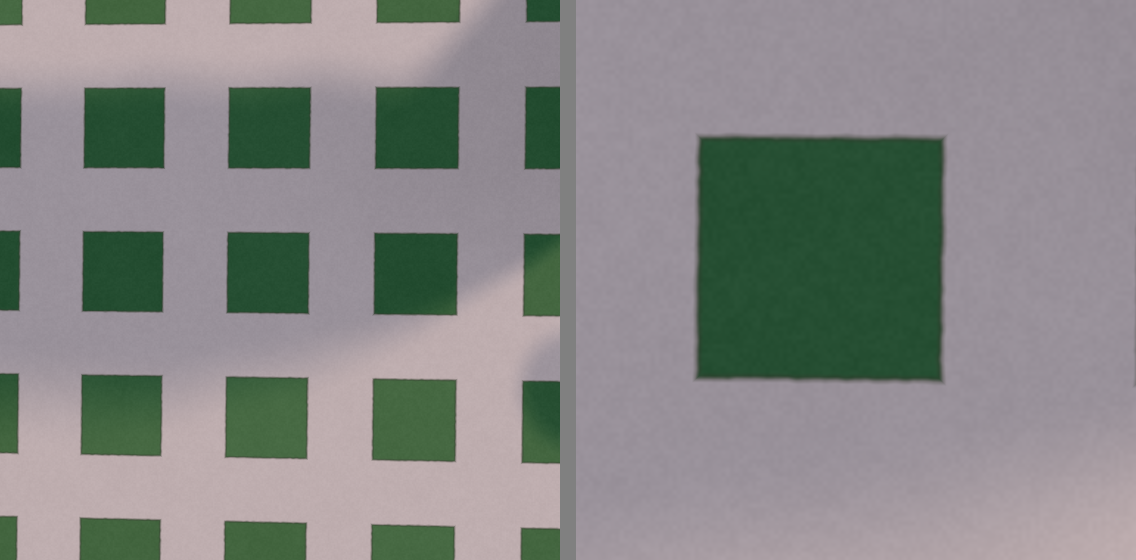
Left: the whole. Right: its middle third, enlarged.
Reproduce this pattern procedurally as a WebGL 1 fragment shader.

```glsl
precision highp float;

uniform vec2 u_resolution;

// Grid layout, in canvas units with y pointing down
const vec2  GRID_CENTRE = vec2(0.4811, 0.2285);
const float PITCH_X     = 0.2614;
const float PITCH_Y     = 0.2547;
const float PITCH_GROW  = 0.0083;  // row pitch widens to the right
const float COLUMN_BEND = 0.0087;  // column pitch widens to the right
const float COLUMN_LEAN = 0.0101;
const float HALF_SIDE   = 0.2765;  // of a square, in cells

// Edges and surface
const float EDGE_BLUR   = 0.0014;
const float EDGE_ROUGH  = 0.0010;
const float RIM_WIDTH   = 0.0022;
const float RIM_AMOUNT  = 0.45;
const float GRAIN       = 0.030;
const float TINT_SPREAD = 0.02;

// Colours in light and in shade
const vec3 WALL_LIT    = vec3(0.745, 0.680, 0.685);
const vec3 WALL_SHADE  = vec3(0.600, 0.570, 0.605);
const vec3 GREEN_LIT   = vec3(0.270, 0.405, 0.255);
const vec3 GREEN_SHADE = vec3(0.140, 0.300, 0.190);
const vec3 RIM_COLOUR  = vec3(0.200, 0.220, 0.170);

float hash(vec2 p) {
  vec3 q = fract(p.xyx * vec3(0.1031, 0.1030, 0.0973));
  q += dot(q, q.yzx + 33.33);
  return fract((q.x + q.y) * q.z);
}

float valueNoise(vec2 p) {
  vec2 i = floor(p);
  vec2 f = fract(p);
  f = f * f * (3.0 - 2.0 * f);
  float a = mix(hash(i), hash(i + vec2(1.0, 0.0)), f.x);
  float b = mix(hash(i + vec2(0.0, 1.0)), hash(i + vec2(1.0, 1.0)), f.x);
  return mix(a, b, f.y);
}

// Slightly skewed grid coordinates; whole numbers are square centres
vec2 gridCoords(vec2 p) {
  vec2 d = p - GRID_CENTRE;
  float column = (d.x + COLUMN_LEAN * d.y) / PITCH_X;
  column -= COLUMN_BEND * column * column;
  return vec2(column, d.y / (PITCH_Y + PITCH_GROW * p.x));
}

// Soft shadow: a broad curved band plus a patch at the right side
float shadowAmount(vec2 p) {
  float wobble = 0.02 * (valueNoise(p * 7.0) - 0.5);
  float upper = 0.145 - 0.25 * smoothstep(0.70, 1.0, p.x) + wobble;
  float lower = 0.71 - 0.28 * pow(p.x, 2.6) + wobble;
  float softness = mix(0.11, 0.028, p.x);
  float band = smoothstep(-0.06, 0.06, p.y - upper)
             * (1.0 - smoothstep(-softness, softness, p.y - lower));
  float patchDist = length((p - vec2(1.02, 0.69)) / vec2(0.115, 0.13));
  float sidePatch = 0.9 * (1.0 - smoothstep(0.5, 1.0, patchDist + 4.0 * wobble));
  return max(band, sidePatch);
}

void main() {
  vec2 p = gl_FragCoord.xy / u_resolution;
  p.y = 1.0 - p.y;
  float pixel = 1.0 / min(u_resolution.x, u_resolution.y);

  // Signed distance to the nearest square, with a faintly rough border
  vec2 grid = gridCoords(p);
  vec2 cell = floor(grid + 0.5);
  vec2 local = abs(grid - cell);
  float dist = (max(local.x, local.y) - HALF_SIDE) * PITCH_X;
  dist += EDGE_ROUGH * (valueNoise(p * 170.0) - 0.5);

  // Light and shade, deeper towards the upper right
  float shade = shadowAmount(p);
  float depth = 1.0 - 0.07 * shade * smoothstep(0.3, 1.0, p.x)
                           * (1.0 - smoothstep(0.25, 0.6, p.y));
  vec3 wall = mix(WALL_LIT, WALL_SHADE, shade) * depth;
  vec3 green = mix(GREEN_LIT, GREEN_SHADE, shade);
  green += TINT_SPREAD * (hash(cell + 17.0) - 0.5);

  // Squares with a thin dark rim
  float blur = max(EDGE_BLUR, 0.75 * pixel);
  float inside = 1.0 - smoothstep(-blur, blur, dist);
  float rim = 1.0 - smoothstep(0.0, RIM_WIDTH + blur, abs(dist));
  vec3 colour = mix(wall, green, inside);
  colour = mix(colour, RIM_COLOUR, RIM_AMOUNT * rim);

  // Fine grain and faint mottling
  float grain = 0.6 * valueNoise(p * 380.0) + 0.4 * valueNoise(p * 150.0 + 40.0) - 0.5;
  float mottle = valueNoise(p * 24.0 + 9.0) - 0.5;
  colour += GRAIN * grain + 0.008 * mottle;

  gl_FragColor = vec4(clamp(colour, 0.0, 1.0), 1.0);
}
```
